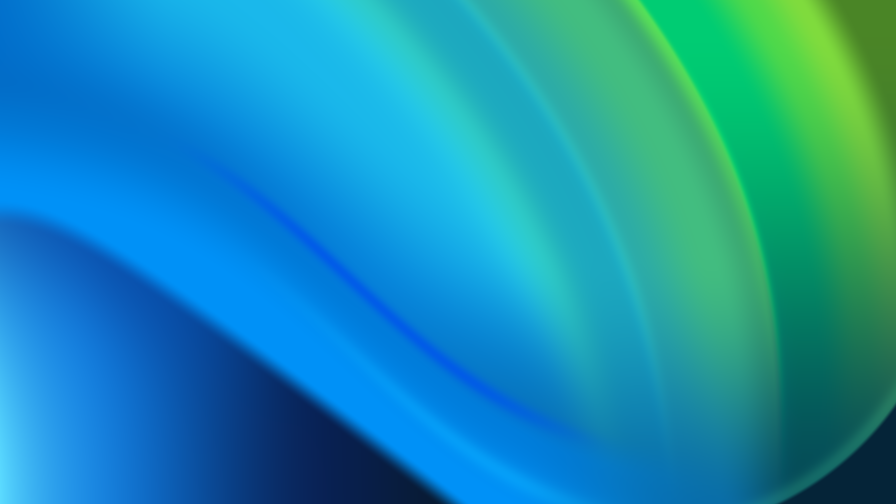
A WebGL 1 fragment shader for this background:

```glsl
precision highp float;

uniform vec2 u_resolution;

// Soft ridge of unit height around zero
float ridge(float d, float width) {
  return exp(-d * d / (width * width));
}

// S-shaped fold running from upper left to lower right
float foldHeight(float x) {
  float e = exp(2.0 * (x - 0.69) / 0.43);
  return 0.45 - 0.4 * (e - 1.0) / (e + 1.0);
}

// Lower border of the blue ribbon
float ribbonBottom(float x) {
  return 0.585 - 0.78 * (sqrt(x * x + 0.0313) - 0.177);
}

// Fan coordinate: 0 on the main arc, about one unit per neighbouring arc
float fanCoord(vec2 p) {
  float arc = 1.55 - 0.384 * pow(max(p.y - 0.12, 0.0), 2.25);
  return (p.x - arc) / (0.21 + 0.13 * p.y);
}

vec3 fanColor(vec2 p, float s) {
  float t = fanCoord(p);

  // Cyan sheet, dimmer towards the fold and the left side
  vec3 col = mix(vec3(0.02, 0.51, 0.86), vec3(0.1, 0.72, 0.92), smoothstep(0.0, 0.36, s));
  col = mix(vec3(0.0, 0.42, 0.79), col, smoothstep(-0.1, 0.35, p.x));

  // Teal and green layers
  col = mix(col, vec3(0.11, 0.66, 0.75), smoothstep(-1.9, -1.4, t));
  col += vec3(0.07, 0.11, -0.02) * ridge(t + 1.6, t < -1.6 ? 0.3 : 0.18);
  col = mix(col, vec3(0.17, 0.67, 0.66), smoothstep(-1.08, -0.96, t));
  col += vec3(0.0, 0.05, 0.06) * ridge(t + 1.0, 0.06);
  col = mix(col, vec3(0.26, 0.74, 0.5), smoothstep(-0.95, -0.4, t));
  col = mix(col, vec3(0.22, 0.63, 0.44), smoothstep(-0.35, -0.02, t));
  col = mix(col, vec3(0.0, 0.8, 0.45), smoothstep(-0.02, 0.03, t));
  col = mix(col, vec3(0.31, 0.85, 0.29), smoothstep(0.32, 0.68, t));
  col = mix(col, vec3(0.5, 0.86, 0.24), smoothstep(0.65, 0.95, t));
  col = mix(col, vec3(0.29, 0.52, 0.15), smoothstep(0.95, 1.2, t));

  // Fade into deep water below
  vec3 deep = mix(vec3(0.03, 0.42, 0.66), vec3(0.02, 0.28, 0.34), smoothstep(-0.6, 0.2, t));
  float fadeTop = mix(0.5, 0.95, smoothstep(-0.05, 0.08, t));
  col = mix(deep, col, smoothstep(-0.05, fadeTop, p.y));

  // Bright rim of the main arc
  float rim = ridge(t, t < 0.0 ? 0.09 : 0.025) * smoothstep(0.15, 1.0, p.y);
  return mix(col, vec3(0.38, 0.94, 0.32), 0.75 * rim);
}

vec3 ribbonColor(vec2 p, float s) {
  vec3 col = mix(vec3(0.0, 0.57, 0.97), vec3(0.0, 0.49, 0.86), smoothstep(-0.21, -0.04, s));
  float streak = ridge(s + 0.14, 0.022) * smoothstep(0.4, 1.0, p.x);
  return col + vec3(0.02, 0.08, 0.04) * streak;
}

// Dark hollow with a pale glow in the lower left corner
vec3 hollowColor(vec2 p, float below) {
  vec3 col = mix(vec3(0.01, 0.42, 0.86), vec3(0.03, 0.12, 0.32), smoothstep(0.12, 0.68, p.x));
  col = mix(col, vec3(0.03, 0.1, 0.18), smoothstep(0.6, 0.95, p.x));
  col = mix(col, vec3(0.02, 0.24, 0.6), 0.7 * ridge(below, 0.16) * (1.0 - smoothstep(0.2, 0.6, p.x)));
  float glow = exp(-p.x * 7.0 - p.y * p.y * 5.0);
  return mix(col, vec3(0.36, 0.86, 1.0), glow);
}

void main() {
  vec2 p = gl_FragCoord.xy / u_resolution.y;
  float s = p.y - foldHeight(p.x);
  vec3 col = fanColor(p, s);

  // Ribbon under the fold
  float underFold = 1.0 - smoothstep(-0.05, 0.03, s);
  col = mix(col, ribbonColor(p, s), underFold * (1.0 - smoothstep(1.0, 1.45, p.x)));

  // Wide shade on the left, narrow crease in the middle
  col = mix(col, vec3(0.01, 0.42, 0.77), 0.6 * ridge(s, 0.08) * (1.0 - smoothstep(0.2, 0.9, p.x)));
  float crease = smoothstep(0.3, 0.65, p.x) * (1.0 - smoothstep(0.9, 1.25, p.x));
  col = mix(col, vec3(0.0, 0.34, 0.92), 0.85 * crease * ridge(s, 0.018));

  // Hollow below the ribbon
  float edge = p.y - ribbonBottom(p.x);
  col = mix(hollowColor(p, edge), col, smoothstep(-0.035, 0.02, edge));

  // Rounded border around the dark lower right corner
  float radius = length(max(vec2(p.x - 1.28, 0.55 - p.y), 0.0)) - 0.609;
  float corner = smoothstep(1.3, 1.6, p.x);
  col += vec3(0.06, 0.12, 0.06) * ridge(radius + 0.008, 0.018) * corner * (1.0 - smoothstep(0.15, 0.4, p.y));
  col = mix(col, vec3(0.02, 0.14, 0.22), smoothstep(-0.004, 0.006, radius) * corner);

  gl_FragColor = vec4(clamp(col, 0.0, 1.0), 1.0);
}
```
